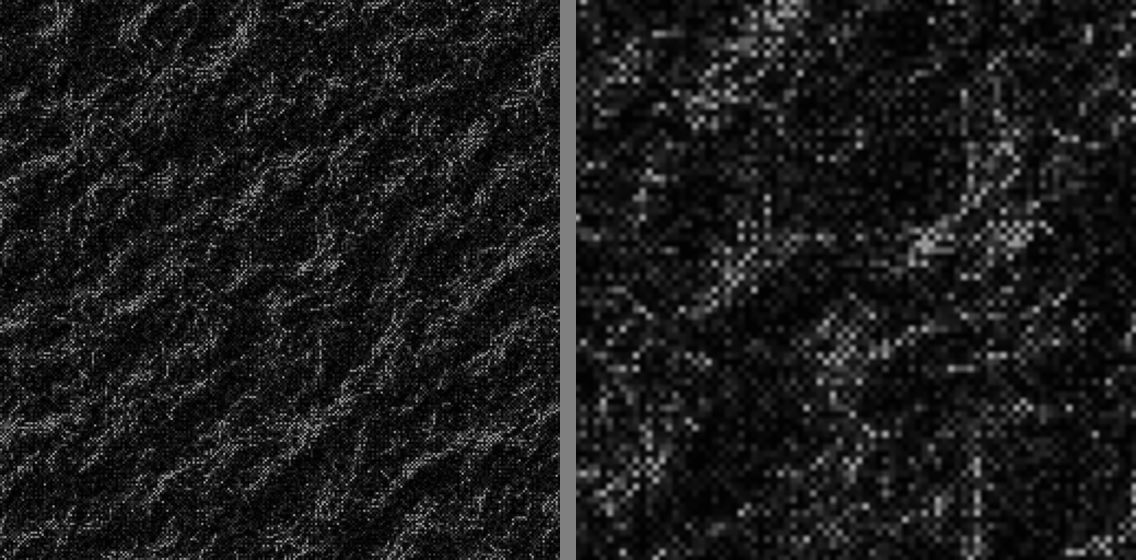
Left, the full canvas; right, a detail of the centre.
This texture is drawn by a three.js fragment shader. Its source:

```glsl
// Dark, coarse-grained relief: lumpy terraces lit from the upper left.
// A noise height is sampled on a fine grid of grains, embossed, overlaid
// with a two-grain weave and jitter, then turned into a skewed grey tone.

varying vec2 vUv;

const float GRAINS = 256.0;       // grains across the canvas
const float LUMP_FREQ = 17.0;     // lumps across the canvas
const float DIAGONAL_PULL = 0.12; // lengthens lumps along the diagonal
const float SLOPE_GAIN = 4.2;     // strength of the directional light
const float TERRACES = 5.5;       // height steps that catch the light
const float EDGE_GAIN = 1.05;
const float WEAVE_FLAT = 0.5;     // weave contrast on level ground
const float WEAVE_LIT = 0.7;      // extra weave contrast on lit slopes
const float JITTER = 2.1;
const float MID_TONE = -2.5;      // logarithm of the middle grey
const float BLACK_CUT = 0.03;
const float WHITE_CAP = 0.64;

float hash(vec2 p) {
  vec3 q = fract(vec3(p.xyx) * 0.1031);
  q += dot(q, q.yzx + 33.33);
  return fract((q.x + q.y) * q.z);
}

float valueNoise(vec2 p) {
  vec2 cell = floor(p);
  vec2 f = fract(p);
  f = f * f * (3.0 - 2.0 * f);
  float low = mix(hash(cell), hash(cell + vec2(1.0, 0.0)), f.x);
  float high = mix(hash(cell + vec2(0.0, 1.0)), hash(cell + 1.0), f.x);
  return mix(low, high, f.y);
}

// Lumps slightly drawn out along the rising diagonal
float lumpHeight(vec2 grain) {
  vec2 uv = grain / GRAINS;
  vec2 p = (uv - DIAGONAL_PULL * (uv.x + uv.y)) * LUMP_FREQ + 40.0;
  float height = 0.0;
  float amplitude = 1.0;
  for (int octave = 0; octave < 3; octave++) {
    height += amplitude * valueNoise(p);
    p = p * 2.1 + 17.3;
    amplitude *= 0.45;
  }
  return height;
}

// Bright dots on every second grain, with dimmer ones between them
float weave(vec2 grain) {
  vec2 odd = mod(grain, 2.0);
  float diagonal = 1.0 - abs(odd.x - odd.y);
  return mix(-0.6, mix(0.9, 0.3, odd.x), diagonal);
}

float grainTone(vec2 grain) {
  float here = lumpHeight(grain);
  float left = lumpHeight(grain + vec2(-1.0, 0.0));
  float above = lumpHeight(grain + vec2(0.0, 1.0));

  // Smooth shading and the bright rims of the terraces
  float slope = SLOPE_GAIN * (2.0 * here - left - above);
  float lowest = floor(min(left, above) * TERRACES);
  float edge = step(0.5, floor(here * TERRACES) - lowest);

  float lit = clamp(2.0 * slope, 0.0, 1.0);
  float score = MID_TONE + clamp(slope, -0.7, 0.7) + EDGE_GAIN * edge;
  score += weave(grain) * (WEAVE_FLAT + WEAVE_LIT * lit);
  score += JITTER * (hash(grain + 311.0) - 0.5);
  return clamp(exp(score) - BLACK_CUT, 0.008, WHITE_CAP);
}

void main() {
  // Blend the four nearest grains for soft borders
  vec2 p = vUv * GRAINS - 0.5;
  vec2 grain = floor(p);
  vec2 blend = smoothstep(0.05, 0.95, fract(p));
  float bottom = mix(grainTone(grain), grainTone(grain + vec2(1.0, 0.0)), blend.x);
  float top = mix(grainTone(grain + vec2(0.0, 1.0)), grainTone(grain + 1.0), blend.x);
  gl_FragColor = vec4(vec3(mix(bottom, top, blend.y)), 1.0);
}
```
